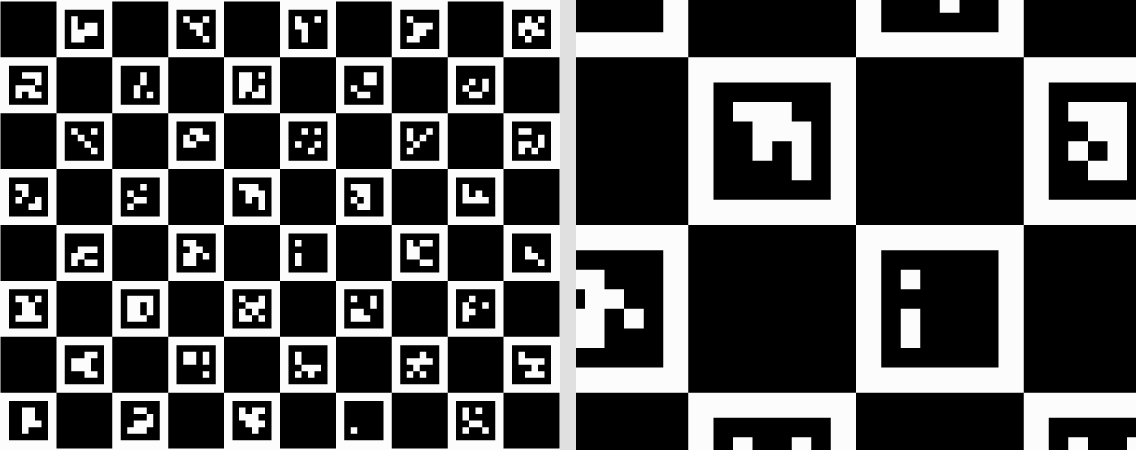
Left, the full canvas; right, a detail of the centre.
Give the GLSL for this pattern, as a Shadertoy shader.

```glsl
// Checkerboard calibration target with a random 4x4 bit marker in each white square.

#define BOARD vec2(10.0, 8.0)   // squares across and down
#define CELL 0.0998             // square side, as a share of canvas width
#define MARKER 0.70             // marker side, as a share of a square
#define MODULES 6.0             // marker modules per side, frame included
#define BIT_DENSITY 0.47        // share of white bits
#define SEED 23u
#define INK vec3(0.0)
#define PAPER vec3(0.99)
#define SAMPLES 4               // antialiasing samples per axis

// Integer hash of a square and a module, mapped to 0..1
float hash(uvec2 cell, uvec2 module) {
    uint h = cell.x * 374761393u + cell.y * 668265263u
           + module.x * 2246822519u + module.y * 3266489917u + SEED;
    h = (h ^ (h >> 15)) * 2246822519u;
    h = (h ^ (h >> 13)) * 3266489917u;
    h ^= h >> 16;
    return float(h >> 8) / 16777216.0;
}

bool inside(vec2 p, vec2 lo, vec2 hi) {
    return all(greaterThanEqual(p, lo)) && all(lessThan(p, hi));
}

// Marker: black frame around randomly set white bits
float markerPaper(vec2 local, vec2 cell) {
    vec2 m = ((local - 0.5) / MARKER + 0.5) * MODULES;
    if (!inside(m, vec2(0.0), vec2(MODULES))) return 1.0;
    if (!inside(m, vec2(1.0), vec2(MODULES - 1.0))) return 0.0;
    return step(hash(uvec2(cell), uvec2(m)), BIT_DENSITY);
}

// Board in square units, origin at the top left; 1 is paper, 0 is ink
float boardPaper(vec2 p) {
    if (!inside(p, vec2(0.0), BOARD)) return 1.0;
    vec2 cell = floor(p);
    if (mod(cell.x + cell.y, 2.0) < 0.5) return 0.0;
    return markerPaper(p - cell, cell);
}

void mainImage(out vec4 fragColor, in vec2 fragCoord) {
    float paper = 0.0;
    // Average a grid of samples over the pixel
    for (int j = 0; j < SAMPLES; j++) {
        for (int i = 0; i < SAMPLES; i++) {
            vec2 jitter = (vec2(i, j) + 0.5) / float(SAMPLES) - 0.5;
            vec2 p = (fragCoord + jitter - 0.5 * iResolution.xy) / (iResolution.x * CELL);
            paper += boardPaper(vec2(p.x, -p.y) + 0.5 * BOARD);
        }
    }
    paper /= float(SAMPLES * SAMPLES);
    fragColor = vec4(mix(INK, PAPER, paper), 1.0);
}
```
